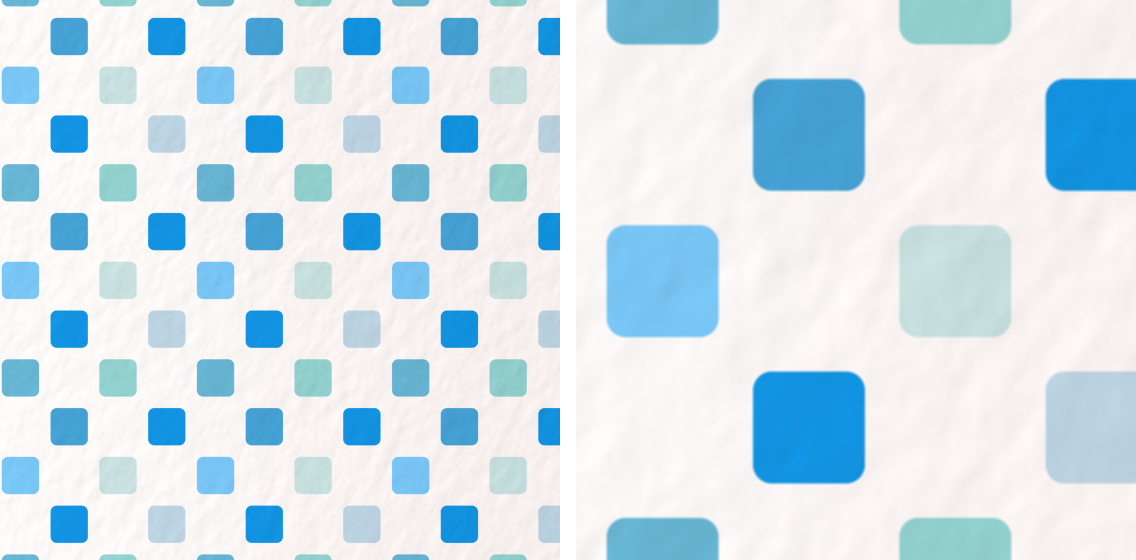
Left: the whole. Right: its middle third, enlarged.
Reproduce this pattern procedurally as a WebGL 2 fragment shader.

```glsl
#version 300 es
precision highp float;
// Staggered rounded squares in blues and aquas on softly embossed white paper.

#define PITCH 0.0871                   // spacing of columns and rows
#define FIRST_CELL vec2(0.0365, -0.0219) // top left square, from the top left corner
#define HALF_SIDE 0.0333
#define CORNER_RADIUS 0.0112
#define EDGE_SOFTNESS 0.0013
#define RELIEF 0.085                   // strength of the paper bumps
#define GRAIN_SCALE vec2(46.0, 27.0)   // bumps across and along the fibres
#define PAPER_LEFT vec3(0.988, 0.979, 0.972)
#define PAPER_RIGHT vec3(0.966, 0.940, 0.933)

uniform vec2 u_resolution;
out vec4 fragColor;

const vec3 STRONG_BLUE = vec3(0.070, 0.575, 0.880);
const vec3 MID_BLUE = vec3(0.270, 0.630, 0.830);
const vec3 SKY_BLUE = vec3(0.470, 0.770, 0.955);
const vec3 PALE_BLUE = vec3(0.735, 0.825, 0.885);
const vec3 TEAL = vec3(0.400, 0.705, 0.820);
const vec3 AQUA = vec3(0.570, 0.815, 0.805);
const vec3 PALE_AQUA = vec3(0.780, 0.875, 0.875);

// Two alternating paints for each of four rows, listed from the top.
const vec3 PAINTS[8] = vec3[8](
    TEAL, AQUA,
    MID_BLUE, STRONG_BLUE,
    SKY_BLUE, PALE_AQUA,
    STRONG_BLUE, PALE_BLUE);

float hash(vec2 cell) {
    vec3 p = fract(cell.xyx * 0.1031);
    p += dot(p, p.yzx + 33.33);
    return fract((p.x + p.y) * p.z);
}

float valueNoise(vec2 p) {
    vec2 i = floor(p), f = fract(p);
    f = f * f * (3.0 - 2.0 * f);
    float low = mix(hash(i), hash(i + vec2(1, 0)), f.x);
    float high = mix(hash(i + vec2(0, 1)), hash(i + vec2(1, 1)), f.x);
    return mix(low, high, f.y);
}

// Uneven paper surface with fibres leaning to the right.
float paperHeight(vec2 p) {
    vec2 q = mat2(0.90, 0.43, -0.43, 0.90) * p * GRAIN_SCALE.yx;
    q = vec2(p.x - 0.45 * p.y, p.y + 0.25 * p.x) * GRAIN_SCALE + 0.04 * q;
    float height = 0.0, weight = 0.55;
    for (int octave = 0; octave < 4; octave++) {
        height += weight * valueNoise(q + 19.0);
        q = mat2(1.7, 0.9, -0.9, 1.7) * q;
        weight *= 0.48;
    }
    return height;
}

float roundedSquare(vec2 p) {
    vec2 d = abs(p) - HALF_SIDE + CORNER_RADIUS;
    return length(max(d, 0.0)) + min(max(d.x, d.y), 0.0) - CORNER_RADIUS;
}

void main() {
    vec2 uv = gl_FragCoord.xy / u_resolution.y;
    vec2 fromTop = vec2(uv.x, 1.0 - uv.y);

    // Paper, warmer and dimmer to the right, lit from the upper left.
    vec3 color = mix(PAPER_LEFT, PAPER_RIGHT, smoothstep(0.0, 0.9, uv.x));
    vec2 lightStep = vec2(-0.006, 0.005);
    float slope = paperHeight(uv) - paperHeight(uv + lightStep);
    float patches = valueNoise(uv * 7.0 + 5.0) - 0.5;
    float shade = 1.0 + RELIEF * slope + 0.008 * patches;

    // Squares fill every other cell, like a checkerboard.
    vec2 grid = (fromTop - FIRST_CELL) / PITCH;
    vec2 cell = floor(grid + 0.5);
    float filled = 1.0 - mod(cell.x + cell.y, 2.0);
    int row = int(mod(cell.y, 4.0));
    int column = int(mod(cell.x, 4.0)) / 2;
    vec3 paint = PAINTS[row * 2 + column] * mix(1.01, 0.98, uv.x);

    // Soft-edged coverage, then shading over paint and paper alike.
    float softness = max(EDGE_SOFTNESS, 0.7 / u_resolution.y);
    float edge = roundedSquare((grid - cell) * PITCH);
    float coverage = filled * (1.0 - smoothstep(-softness, softness, edge));
    color = mix(color, paint, coverage) * shade;

    fragColor = vec4(clamp(color, 0.0, 1.0), 1.0);
}
```
